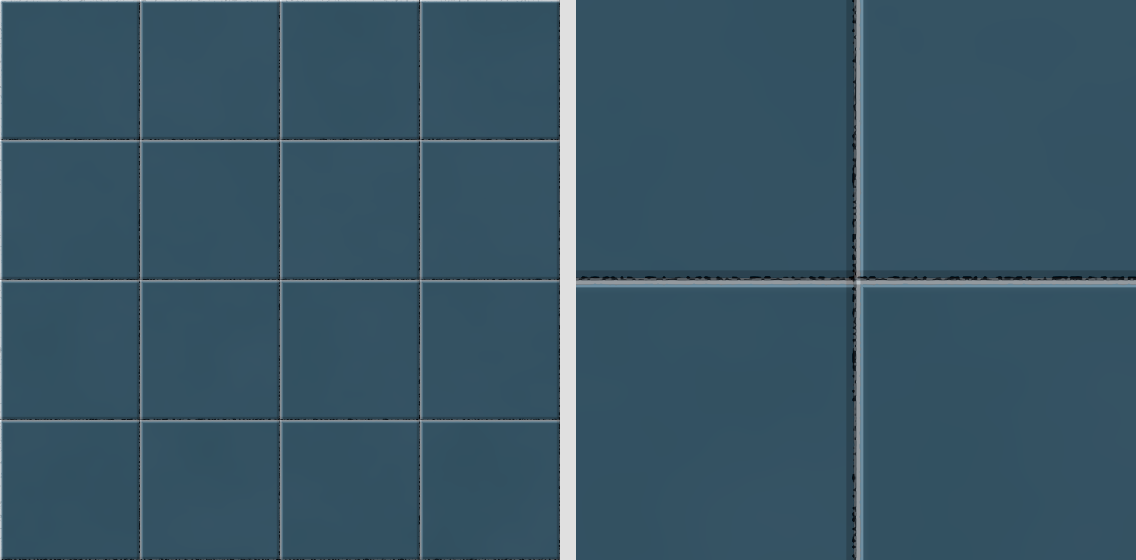
Left, the full canvas; right, a detail of the centre.
This pattern is drawn by a Shadertoy shader. Its source:

```glsl
// Four by four square glazed tiles in slate blue, set in thin pale grout.
// Signed distances to the nearest seams give bands of grout and bevel light
// from the upper left; value noise clouds the glaze and wears the joints.

const float TILES = 4.0;
const vec3 GLAZE = vec3(0.202, 0.320, 0.384);
const vec3 GROUT = vec3(0.43, 0.455, 0.475);

float hash(vec2 p) {
    return fract(sin(dot(p, vec2(127.1, 311.7))) * 43758.5453);
}

float valueNoise(vec2 p) {
    vec2 cell = floor(p);
    vec2 f = fract(p);
    f = f * f * (3.0 - 2.0 * f);
    float low = mix(hash(cell), hash(cell + vec2(1.0, 0.0)), f.x);
    float high = mix(hash(cell + vec2(0.0, 1.0)), hash(cell + 1.0), f.x);
    return mix(low, high, f.y);
}

float cloud(vec2 p) {
    float sum = 0.0;
    float weight = 0.5;
    for (int i = 0; i < 4; i++) {
        sum += weight * valueNoise(p);
        p = p * 2.03 + 17.3;
        weight *= 0.5;
    }
    return sum;
}

// Share of a pixel-wide footprint that lies between two distances
vec2 band(vec2 d, float from, float to, float pixel) {
    vec2 overlap = min(d + 0.5 * pixel, to) - max(d - 0.5 * pixel, from);
    return clamp(overlap / pixel, 0.0, 1.0);
}

// Soft glaze tone, shifted a little from tile to tile
vec3 glazeColor(vec2 p) {
    vec2 tile = floor(p);
    float tone = cloud(p * 1.7 + hash(tile) * 23.0) - 0.47;
    float tileTone = hash(tile + 5.7) - 0.5;
    return GLAZE + vec3(0.026, 0.020, 0.026) * tone + 0.005 * tileTone;
}

void mainImage(out vec4 fragColor, in vec2 fragCoord) {
    vec2 uv = fragCoord / iResolution.xy;
    vec2 p = TILES * vec2(uv.x, 1.0 - uv.y);
    float pixel = TILES / min(iResolution.x, iResolution.y);

    // Signed offset from the nearest seam: positive on the lit side
    vec2 d = p - round(p);
    float grit = valueNoise(p * 140.0);
    vec2 worn = d + 0.004 * (grit - 0.5);

    // Grout over glaze
    vec2 joint = band(worn, -0.006, 0.0105, pixel);
    float grout = max(joint.x, joint.y);
    vec3 color = mix(glazeColor(p), GROUT, grout);

    // Bevel shadow before each seam, with dark grit in the joint
    vec2 shadow = band(d, -0.023, -0.005, pixel);
    vec2 crevice = band(worn, -0.007, 0.001, pixel);
    color -= vec3(0.036, 0.060, 0.072) * (shadow.x + shadow.y);
    color -= (0.10 + 0.26 * smoothstep(0.35, 0.75, grit)) * max(crevice.x, crevice.y);

    // Lit grout and glaze edge after each seam
    vec2 lit = band(d, 0.001, 0.0105, pixel);
    vec2 edge = band(d, 0.0105, 0.0175, pixel);
    vec2 falloff = smoothstep(0.035, 0.015, d) * step(0.0, d);
    color += 0.15 * (lit.x + lit.y);
    color += vec3(0.21, 0.22, 0.23) * max(edge.x, edge.y) * (1.0 - grout);
    color += 0.02 * max(falloff.x, falloff.y) * (1.0 - grout);

    // Brighter rim along the outer left and top borders
    vec2 rim = band(p, -0.001, 0.0105, pixel);
    color += (0.25 - 0.16 * smoothstep(0.55, 0.85, grit)) * max(rim.x, rim.y);

    fragColor = vec4(clamp(color, 0.0, 1.0), 1.0);
}
```
